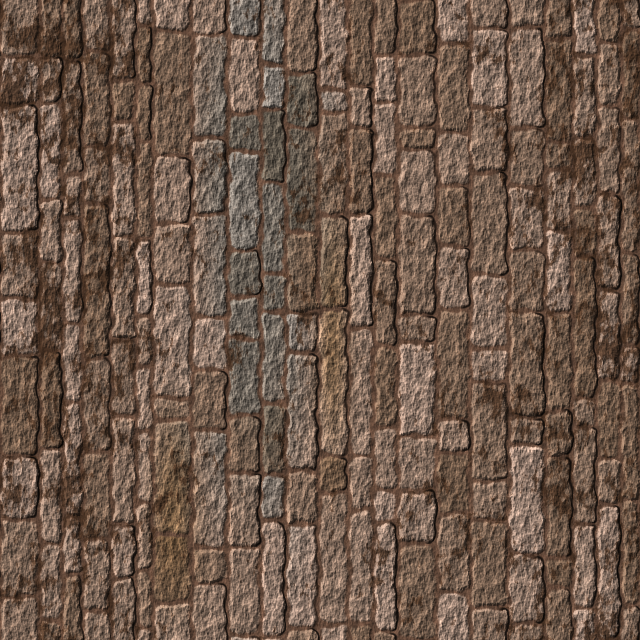
A WebGL 2 fragment shader for this texture:

```glsl
#version 300 es
precision highp float;
// Weathered masonry in 22 uneven upright columns, each cut into rough stones.
// Rounded boxes bent by layered sines give the joints; cellular noise gives
// pitting and stains, and a height difference toward the light gives relief.
uniform vec2 u_resolution;
out vec4 fragColor;

// Column borders, in 768ths of the canvas width.
const float BORDER[23] = float[23](0., 47., 75., 99., 133., 163., 183., 230., 273., 313.,
  343., 382., 418., 448., 477., 524., 564., 610., 654., 687., 716., 745., 768.);

struct Stone { float inside; float side; vec2 id; };

float hash(vec2 p) {
  vec3 q = fract(p.xyx * 0.1031);
  q += dot(q, q.yzx + 33.33);
  return fract((q.x + q.y) * q.z);
}

// Distance to the nearest scattered cell centre.
float cells(vec2 p) {
  vec2 base = floor(p);
  float nearest = 2.0;
  for (int y = -1; y <= 1; y++)
    for (int x = -1; x <= 1; x++) {
      vec2 c = base + vec2(x, y);
      nearest = min(nearest, distance(p, c + vec2(hash(c), hash(c + 71.3))));
    }
  return nearest;
}

// Layered cellular noise, centred near zero.
float grain(vec2 p) {
  float sum = 0.0, weight = 0.5;
  for (int i = 0; i < 4; i++) {
    sum += weight * (cells(p) - 0.45);
    p = mat2(1.6, 1.2, -1.2, 1.6) * p + 17.7;
    weight *= 0.6;
  }
  return sum;
}

// Grain drawn out along the columns
float pitting(vec2 p) { return grain(p * vec2(60.0, 36.0)); }

// Uneven stone ends within a column of n stones.
float stoneEnd(float row, float column, float n) {
  return row + 0.8 * hash(vec2(mod(row, n), column + 40.0));
}

Stone findStone(vec2 p) {
  // Ragged outlines
  p += 0.0017 * sin(p.yx * vec2(61.0, 49.0) + 2.5 * sin(p * 33.0));
  p += 0.0012 * sin(p.yx * vec2(171.0, 133.0) + 2.5 * sin(p * 87.0));
  p.x = fract(p.x);

  int column = 0;
  for (int i = 1; i < 22; i++)
    if (p.x * 768.0 >= BORDER[i]) column = i;
  float left = BORDER[column] / 768.0, right = BORDER[column + 1] / 768.0;

  float k = float(column);
  float n = 7.0 + floor(4.0 * hash(vec2(k, 5.0)));
  float row = floor(p.y * n);
  if (p.y * n < stoneEnd(row, k, n)) row -= 1.0;
  float low = stoneEnd(row, k, n) / n, high = stoneEnd(row + 1.0, k, n) / n;

  // Rounded box, set back from its neighbours by the mortar
  vec2 halfSize = 0.5 * vec2(right - left, high - low);
  vec2 offset = p - 0.5 * vec2(left + right, low + high);
  vec2 q = abs(offset) - halfSize + 0.0095;
  float box = length(max(q, 0.0)) + min(max(q.x, q.y), 0.0) - 0.007;
  return Stone(-box, offset.x / halfSize.x, vec2(k, mod(row, n)));
}

float height(vec2 p) {
  Stone stone = findStone(p);
  float pits = pitting(p);
  float raised = smoothstep(-0.001, 0.006, stone.inside + 0.007 * pits);
  float relief = mix(0.0012, 0.0045, hash(stone.id + 55.0));
  return relief * raised + (0.004 + 0.005 * raised) * pits;
}

// Soft round patch of influence
float patchAt(vec2 p, vec2 centre, vec2 size) {
  vec2 d = (p - centre) / size;
  return exp(-dot(d, d));
}

void main() {
  vec2 p = gl_FragCoord.xy / u_resolution;
  Stone stone = findStone(p);
  float tone = hash(stone.id + 3.0), kind = hash(stone.id + 90.0);
  float pits = pitting(p);
  float body = smoothstep(-0.001, 0.003, stone.inside + 0.007 * pits);

  // Stone hues: tan and pink, some slate left of centre, ochre streaks
  vec3 warm = mix(vec3(0.42, 0.335, 0.27), vec3(0.58, 0.49, 0.435), tone);
  vec3 slate = mix(vec3(0.35, 0.325, 0.285), vec3(0.47, 0.45, 0.425), tone);
  float slateZone = patchAt(p, vec2(0.40, 0.58), vec2(0.11, 0.5));
  vec3 color = mix(warm, slate, 0.85 * smoothstep(0.2, 0.7, slateZone + 0.8 * kind - 0.6));
  float ochre = patchAt(p, vec2(0.52, 0.46), vec2(0.025, 0.17))
              + patchAt(p, vec2(0.27, 0.20), vec2(0.035, 0.13));
  color = mix(color, vec3(0.43, 0.32, 0.20), min(0.65 * ochre, 0.7));
  color = mix(vec3(0.40, 0.295, 0.235), color, body);

  // Mottling, then brown grime, heaviest on both flanks and at the upper left
  float mottle = grain(p * vec2(75.0, 44.0) + 9.0);
  color *= 1.0 + 0.6 * mottle + 0.3 * pits;
  float flank = 1.0 - smoothstep(0.205, 0.22, p.x) + smoothstep(0.68, 0.92, p.x);
  flank += 0.8 * patchAt(p, vec2(0.08, 0.95), vec2(0.15, 0.13));
  float grime = grain(p * vec2(17.0, 13.0) + 31.0) + 0.9 * mottle;
  grime = smoothstep(-0.03, 0.24, grime + 0.18 * flank + 0.2 * kind - 0.24);
  color = mix(color, vec3(0.23, 0.155, 0.105), 0.8 * grime);

  // Relief lit from the upper left
  float slope = (height(p) - height(p + vec2(-0.0018, 0.0018))) / 0.0025;
  color *= clamp(1.0 + 0.7 * slope, 0.42, 1.5);

  // Deep open joints along the right of some stones
  float seam = 1.0 - smoothstep(0.0, 0.003, abs(stone.inside + 0.0005 + 0.004 * pits));
  float open = smoothstep(0.5, 0.8, hash(stone.id + 17.0)) * smoothstep(0.3, 0.7, stone.side);
  color *= 1.0 - 0.75 * seam * open;

  fragColor = vec4(color, 1.0);
}
```
